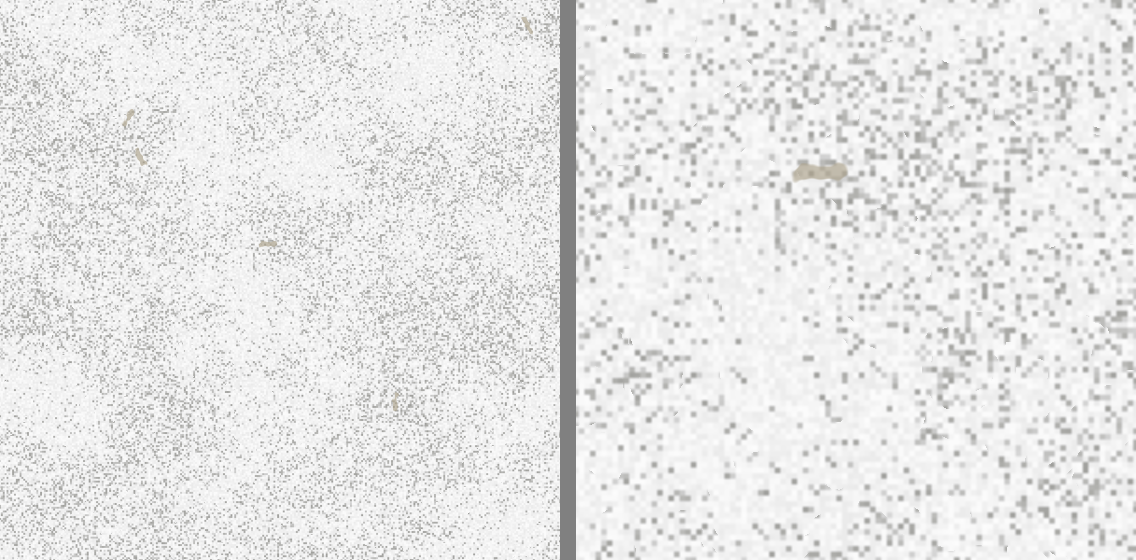
Left: the whole. Right: its middle third, enlarged.
This texture is drawn by a Shadertoy shader. Its source:

```glsl
float hash(vec2 p) {
    vec3 q = fract(vec3(p.xyx) * 0.1031);
    q += dot(q, q.yzx + 33.33);
    return fract((q.x + q.y) * q.z);
}

float valueNoise(vec2 p) {
    vec2 cell = floor(p), f = smoothstep(0.0, 1.0, fract(p));
    return mix(mix(hash(cell), hash(cell + vec2(1, 0)), f.x),
               mix(hash(cell + vec2(0, 1)), hash(cell + 1.0), f.x), f.y);
}

// Uneven density gathers the dark grains into loose clumps
float grainDensity(vec2 uv) {
    float clumps = 0.45 * valueNoise(uv * 7.0 + 3.0)
                 + 0.35 * valueNoise(uv * 18.0 + 41.0)
                 + 0.20 * valueNoise(uv * 45.0 + 87.0);
    return mix(0.03, 0.34, smoothstep(0.2, 0.8, clumps));
}

// One tone per grain: pale paper or a grey speck
float grainTone(vec2 cell, float density) {
    float pale = mix(0.918, 0.988, hash(cell + 211.0));
    float speck = mix(0.62, 0.84, hash(cell + 517.0));
    return hash(cell + 29.0) < density ? speck : pale;
}

// Grains with softened borders
float grains(vec2 uv, float density) {
    vec2 p = uv * 300.0;
    vec2 cell = floor(p), f = smoothstep(0.12, 0.88, fract(p));
    return mix(mix(grainTone(cell, density), grainTone(cell + vec2(1, 0), density), f.x),
               mix(grainTone(cell + vec2(0, 1), density), grainTone(cell + 1.0, density), f.x), f.y);
}

float segmentDistance(vec2 p, vec2 halfSpan) {
    float t = clamp(dot(p, halfSpan) / dot(halfSpan, halfSpan), -1.0, 1.0);
    return length(p - halfSpan * t);
}

// A few short, ragged tan fibres
float fibres(vec2 uv) {
    float cover = 0.0;
    float ragged = 0.006 * (valueNoise(uv * 190.0) - 0.5);
    for (int i = 0; i < 5; i++) {
        vec2 seed = vec2(float(i) * 17.0, 63.0);
        vec2 centre = vec2(hash(seed), hash(seed + 5.0));
        float angle = 3.1416 * hash(seed + 9.0);
        vec2 halfSpan = mix(0.010, 0.016, hash(seed + 13.0)) * vec2(cos(angle), sin(angle));
        float d = segmentDistance(uv - centre, halfSpan) + ragged;
        cover = max(cover, 1.0 - smoothstep(0.0025, 0.0050, d));
    }
    return cover;
}

void mainImage(out vec4 fragColor, in vec2 fragCoord) {
    vec2 uv = fragCoord / iResolution.y;
    float tone = grains(uv, grainDensity(uv));

    // Darker grains lean slightly warm
    vec3 color = vec3(tone);
    color.b -= 0.012 * smoothstep(0.85, 0.68, tone);

    vec3 tan_ = vec3(0.73, 0.70, 0.63) + 0.25 * (tone - 0.93);
    color = mix(color, tan_, 0.85 * fibres(uv));
    fragColor = vec4(color, 1.0);
}
```
